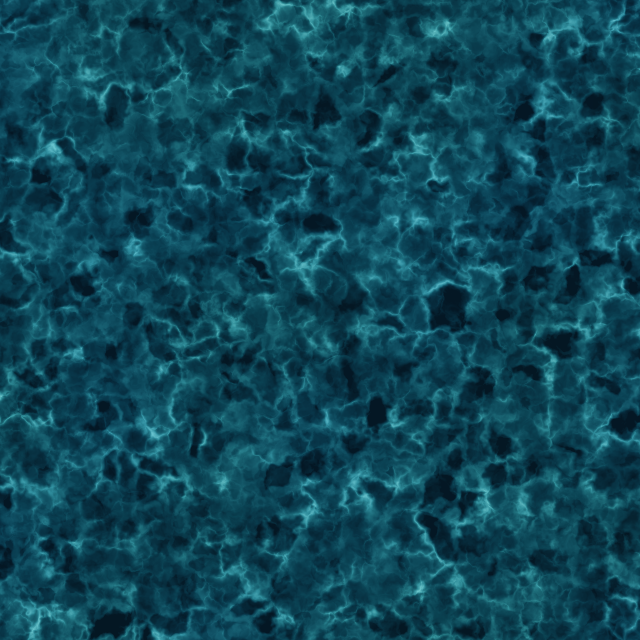
Give the GLSL for this texture, as a WebGL 1 fragment shader.

```glsl
precision highp float;
// Dark teal water: a warped, broken web of soft pale rims around dark pits,
// laid over cloudy noise. All layers add up to one tone, centred on zero with
// a spread near one, which a colour ramp turns into water colours.

uniform vec2 u_resolution;

const vec3 ABYSS   = vec3(0.015, 0.09, 0.14);
const vec3 DEEP    = vec3(0.03, 0.20, 0.27);
const vec3 WATER   = vec3(0.04, 0.26, 0.33);
const vec3 SHALLOW = vec3(0.07, 0.33, 0.40);
const vec3 HAZE    = vec3(0.11, 0.42, 0.48);
const vec3 GLOW    = vec3(0.19, 0.56, 0.62);
const vec3 GLINT   = vec3(0.40, 0.76, 0.80);

float hash(vec2 p) {
  vec3 q = fract(p.xyx * 0.1031);
  q += dot(q, q.yzx + 33.33);
  return fract((q.x + q.y) * q.z);
}

vec2 hash2(vec2 p) {
  return vec2(hash(p), hash(p + 57.3));
}

float noise(vec2 p) {
  vec2 cell = floor(p);
  vec2 f = fract(p);
  vec2 w = f * f * (3.0 - 2.0 * f);
  float low = mix(hash(cell), hash(cell + vec2(1.0, 0.0)), w.x);
  float high = mix(hash(cell + vec2(0.0, 1.0)), hash(cell + 1.0), w.x);
  return mix(low, high, w.y);
}

// Layered noise from 0 to 1; each octave is turned to hide the lattice.
float fbm(vec2 p) {
  const mat2 TURN = mat2(0.8, 0.6, -0.6, 0.8);
  float sum = 0.0;
  float weight = 0.5;
  for (int i = 0; i < 4; i++) {
    sum += weight * noise(p);
    p = TURN * p * 2.03 + 17.7;
    weight *= 0.5;
  }
  return sum / 0.9375;
}

vec2 warp(vec2 p, float amount) {
  vec2 offset = vec2(fbm(p * 1.2 + 3.1), fbm(p * 1.2 + 41.7)) - 0.5;
  return p + amount * offset;
}

// Returns the border measure (zero on cell borders) and a random cell value.
vec2 cells(vec2 p) {
  vec2 base = floor(p);
  float nearest = 8.0;
  float second = 8.0;
  float id = 0.0;
  for (int y = -1; y <= 1; y++) {
    for (int x = -1; x <= 1; x++) {
      vec2 cell = base + vec2(float(x), float(y));
      vec2 seed = cell + 0.1 + 0.8 * hash2(cell);
      float d = distance(p, seed);
      if (d < nearest) {
        second = nearest;
        nearest = d;
        id = hash(cell + 113.1);
      } else {
        second = min(second, d);
      }
    }
  }
  return vec2(second - nearest, id);
}

// Bright rims minus dark pits; small patches break the rims into strands.
float web(vec2 p) {
  vec2 c = cells(warp(p, 1.4));
  float border = c.x * c.x / (c.x + 0.08);
  float rim = exp(-6.0 * border);
  float strength = 0.3 + 2.5 * smoothstep(0.35, 0.95, noise(p * 1.4 + 9.2));
  float pit = smoothstep(0.12, 0.45, c.x) * c.y * c.y;
  return strength * rim - 2.3 * pit;
}

float ramp(float low, float high, float x) {
  return clamp((x - low) / (high - low), 0.0, 1.0);
}

vec3 waterColor(float tone) {
  vec3 color = mix(ABYSS, DEEP, ramp(-2.2, -0.76, tone));
  color = mix(color, WATER, ramp(-0.76, -0.04, tone));
  color = mix(color, SHALLOW, ramp(-0.04, 0.61, tone));
  color = mix(color, HAZE, ramp(0.61, 1.31, tone));
  color = mix(color, GLOW, ramp(1.31, 2.17, tone));
  return mix(color, GLINT, ramp(2.17, 3.6, tone));
}

void main() {
  vec2 p = gl_FragCoord.xy / u_resolution.y;

  float cloud = (fbm(warp(p * 32.0 + 21.0, 1.6)) - 0.5) / 0.132;
  float coarse = web(p * 21.0 + 4.0);
  float fine = web(p * 37.0 + 70.0);
  float tone = 0.82 * (0.6 * cloud + coarse + 0.45 * fine) - 0.12;

  // Slow drift between bluer and greener water.
  float drift = noise(p * 6.0 + 31.0);
  vec3 tint = mix(vec3(0.94, 0.98, 1.02), vec3(1.06, 1.02, 0.98), drift);
  gl_FragColor = vec4(waterColor(tone) * tint, 1.0);
}
```
